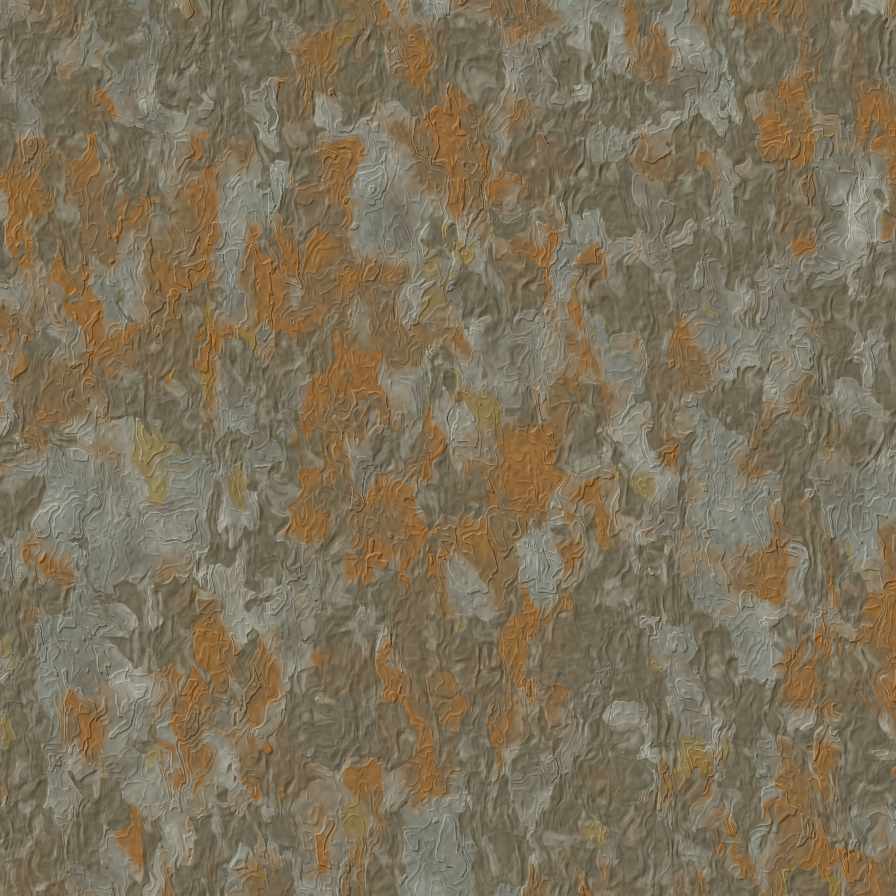
Write a Shadertoy shader that draws this texture.

```glsl
// Weathered pine bark: flaking grey, tan and rust plates over olive furrows.
// Warped noise is cut into terraces for the plates, ridged noise makes the
// furrows, and a slope taken along the light direction gives the relief.

const vec3 FURROW     = vec3(0.430, 0.402, 0.323);
const vec3 GREY_DARK  = vec3(0.455, 0.435, 0.375);
const vec3 GREY_LIGHT = vec3(0.635, 0.630, 0.575);
const vec3 GREY_BLUE  = vec3(0.500, 0.520, 0.490);
const vec3 TAN        = vec3(0.555, 0.485, 0.380);
const vec3 RUST       = vec3(0.565, 0.395, 0.205);
const vec3 RUST_DIM   = vec3(0.480, 0.395, 0.280);
const vec3 LICHEN     = vec3(0.540, 0.455, 0.230);

const vec2  PLATE_SCALE  = vec2(30.0, 18.0);
const vec2  FURROW_SCALE = vec2(84.0, 40.0);
const vec2  PATCH_SCALE  = vec2(8.0, 4.6);
const float COVERAGE     = 0.478;  // noise level where plates begin
const float TERRACES     = 8.0;    // flake layers over the noise range
const float PLATE_RISE   = 0.0030;
const float FLAKE_RISE   = 0.0044;
const float FURROW_RISE  = 0.0062;
const float RELIEF       = 0.125;
const float LIGHT_STEP   = 0.0011;
const vec2  LIGHT_DIR    = vec2(-0.7, 0.71);

float hash(vec2 p) {
    return fract(sin(dot(p, vec2(127.1, 311.7))) * 43758.5453);
}

float noise(vec2 p) {
    vec2 i = floor(p), f = fract(p);
    f = f * f * (3.0 - 2.0 * f);
    float low  = mix(hash(i), hash(i + vec2(1, 0)), f.x);
    float high = mix(hash(i + vec2(0, 1)), hash(i + vec2(1, 1)), f.x);
    return mix(low, high, f.y);
}

float fbm(vec2 p) {
    float sum = 0.0, amp = 0.533;
    for (int i = 0; i < 4; i++) {
        sum += amp * noise(p);
        p = mat2(1.92, 0.56, -0.56, 1.92) * p + 17.3;
        amp *= 0.5;
    }
    return sum;
}

// Sharp crests where the noise crosses its middle value
float ridges(vec2 p) {
    float sum = 0.0, amp = 0.6;
    for (int i = 0; i < 3; i++) {
        sum += amp * (1.0 - abs(2.0 * noise(p) - 1.0));
        p = p * 1.9 + 9.7;
        amp *= 0.5;
    }
    return sum;
}

vec2 warp(vec2 p) {
    vec2 broad = vec2(fbm(p * vec2(18, 11)), fbm(p * vec2(18, 11) + 41.0)) - 0.5;
    vec2 fine  = vec2(noise(p * 62.0 + 5.0), noise(p * 62.0 + 63.0)) - 0.5;
    return p + 0.045 * broad + 0.009 * fine;
}

// Returns height, plate mask and random flake tone
vec3 barkSurface(vec2 p) {
    vec2 w = warp(p);
    float cover = 0.8 * fbm(w * PLATE_SCALE + 3.0) + 0.2 * noise(p * vec2(9, 5) + 14.0);
    float cracks = abs(noise(w * vec2(52, 19) + 80.0) - 0.5);
    cover -= 0.08 * (1.0 - smoothstep(0.0, 0.10, cracks));
    float plate = smoothstep(COVERAGE - 0.014, COVERAGE + 0.014, cover);

    // Each terrace gets its own height and tone, joined by a steep edge
    float layer = TERRACES * fbm(w * PLATE_SCALE * 1.2 + 29.0);
    float level = floor(layer);
    float edge = smoothstep(0.0, 0.16, fract(layer));
    float flake = mix(hash(vec2(level - 1.0, 7.0)), hash(vec2(level, 7.0)), edge);
    float lip = edge * (1.0 - smoothstep(0.16, 0.45, fract(layer)));

    float grain = 0.0010 * noise(p * vec2(230, 170));
    float top = PLATE_RISE + FLAKE_RISE * (flake + 0.35 * lip) + grain;
    float bottom = FURROW_RISE * ridges(w * FURROW_SCALE) + grain;
    return vec3(mix(bottom, top, plate), plate, flake);
}

void mainImage(out vec4 fragColor, in vec2 fragCoord) {
    vec2 p = fragCoord / iResolution.y;
    vec2 w = warp(p);
    vec3 bark = barkSurface(p);
    float plate = bark.y, flake = bark.z;

    // Grey plates, some pale and some bluish
    float tone = 0.4 * flake + 1.9 * (fbm(w * vec2(34, 21) + 55.0) - 0.5) + 0.22;
    vec3 plateColor = mix(GREY_DARK, GREY_LIGHT, clamp(tone, 0.0, 1.0));
    float blue = smoothstep(0.52, 0.64, fbm(w * vec2(15, 10) + 90.0));
    plateColor = mix(plateColor, GREY_BLUE, 0.5 * blue);

    // Broad rust patches with a tan fringe and rare lichen
    float patches = 0.5 * fbm(p * PATCH_SCALE + 12.0) + 0.5 * fbm(w * vec2(27, 16) + 71.0);
    float rust = smoothstep(0.515, 0.560, patches + 0.03 * (flake - 0.5));
    vec3 rustColor = mix(RUST_DIM, RUST, smoothstep(0.34, 0.64, fbm(w * vec2(36, 22) + 8.0)));
    plateColor = mix(plateColor, TAN, 0.75 * smoothstep(0.470, 0.520, patches));
    plateColor = mix(plateColor, rustColor, 0.92 * rust);
    float lichen = smoothstep(0.68, 0.75, fbm(w * vec2(18, 13) + 130.0));
    plateColor = mix(plateColor, LICHEN, 0.6 * lichen);

    // Furrows take a little of the rust stain and of the pale dust
    vec3 furrowColor = mix(FURROW, RUST_DIM, 0.45 * rust);
    float dust = smoothstep(0.56, 0.74, fbm(w * vec2(90, 50) + 33.0));
    furrowColor = mix(furrowColor, GREY_LIGHT, 0.45 * dust);
    vec3 color = mix(furrowColor, plateColor, plate * 0.95);

    // Relief from the slope along the light, plus fine mottling
    vec2 reach = LIGHT_DIR * LIGHT_STEP;
    float slope = (barkSurface(p - reach).x - barkSurface(p + reach).x) / (2.0 * LIGHT_STEP);
    color += RELIEF * clamp(slope, -1.2, 0.9);
    color *= 1.0 + 0.12 * (noise(p * vec2(210, 150) + 20.0) - 0.5);
    fragColor = vec4(clamp(color, 0.0, 1.0), 1.0);
}
```
